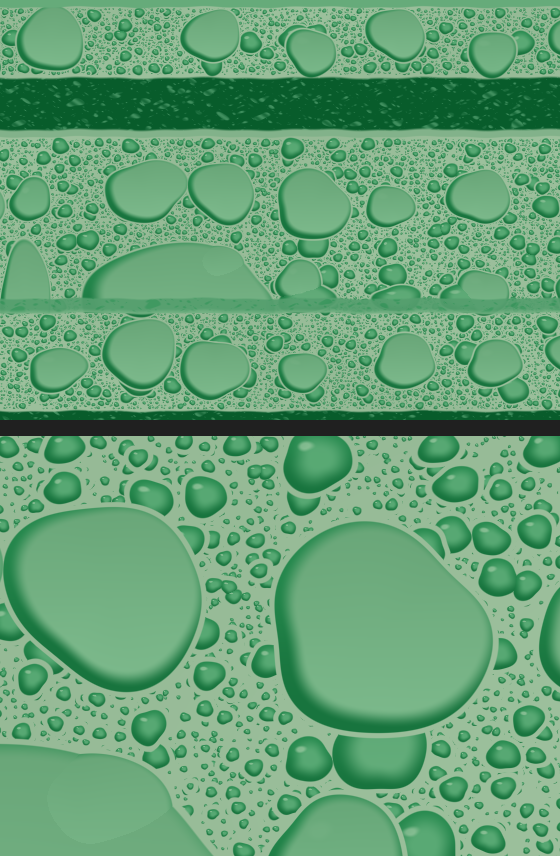
Top: the whole. Bottom: its middle third, enlarged.
Write a Shadertoy shader that draws this texture.

```glsl
// Rain drops of many sizes beaded on a pale green ribbed metal sheet
#define LAYERS 5                  // drop sizes, from large to tiny
#define CELL vec2(0.21, 0.19)     // grid of the largest drops
#define SHRINK 0.43               // cell scale from one layer to the next
#define PRESENCE 0.76             // share of cells holding a drop
#define GAP 0.004                 // dry margin around larger drops
#define PUDDLES 5                 // pools resting on the fold
#define FOLD vec2(0.254, 0.289)   // bottom and top of the fold
#define GROOVE vec2(0.691, 0.814) // bottom and top of the dark groove
#define PALE vec3(0.60, 0.74, 0.60)
#define FILM vec3(0.45, 0.69, 0.51)
#define MID vec3(0.17, 0.57, 0.33)
#define DEEP vec3(0.03, 0.36, 0.17)

const float TAU = 6.2831853;

struct Drop { float dist; vec2 local; float size; };

vec4 hash4(vec3 s) {
    vec4 v = fract(s.xyzx * vec4(0.1031, 0.1030, 0.0973, 0.1099));
    v += dot(v, v.wzxy + 33.33);
    return fract((v.xxyz + v.yzzw) * v.zywx);
}

// Soft mask of the range lo..hi
float band(float y, vec2 range, float soft) {
    return smoothstep(-soft, soft, y - range.x) * smoothstep(-soft, soft, range.y - y);
}

// Height left between y and the edge of its flat panel
float panelRoom(float y) {
    float top = min(y - 0.822, 0.98 - y);
    float middle = min(y - 0.25, 0.67 - y);
    float bottom = min(y - 0.026, 0.252 - y);
    return max(top, max(middle, bottom));
}

// Keep the closer of a drop and a new wobbly ellipse
Drop addDrop(Drop best, vec2 p, vec2 center, vec2 radius, vec4 rnd) {
    vec2 q = (p - center) / radius;
    float a = atan(q.y, q.x);
    q /= 1.0 + 0.09 * sin(2.0 * a + TAU * rnd.x) + 0.06 * sin(3.0 * a + TAU * rnd.y)
             + 0.02 * sin(5.0 * a + TAU * rnd.w);
    float size = min(radius.x, radius.y);
    float d = (length(q) - 1.0) * size;
    if (d < best.dist) best = Drop(d, q, size);
    return best;
}

// One jittered grid of drops
Drop dropLayer(vec2 p, vec2 cell, float layer) {
    Drop best = Drop(1.0, vec2(0.0), 1.0);
    vec2 origin = vec2(0.0, 0.045);
    vec2 id = floor((p - origin) / cell);
    float small = min(layer, 1.0);
    for (int j = -1; j <= 1; j++)
    for (int i = -1; i <= 1; i++) {
        vec2 n = id + vec2(i, j);
        vec4 rnd = hash4(vec3(n, layer * 7.0 + 3.0));
        vec2 center = origin + cell * (n + 0.5 + (rnd.xy - 0.5) * mix(0.3, 0.6, small));
        float r = cell.y * mix(mix(0.27, 0.15, small), 0.45, rnd.z * rnd.z);
        r = min(r, panelRoom(center.y));
        if (rnd.w > PRESENCE || r < 0.001) continue;
        best = addDrop(best, p, center, r * vec2(0.92 + 0.4 * rnd.x, 1.0), rnd);
    }
    return best;
}

// Low pools along the top of the fold, one of them wide
Drop puddles(Drop best, vec2 p) {
    for (int i = 0; i < PUDDLES; i++) {
        float k = float(i);
        float x = 0.06 + 0.26 * k + 0.15 * sin(k * TAU / 8.0);
        vec2 radius = vec2(0.055 + 0.19 * exp(-3.0 * (k - 1.0) * (k - 1.0)),
                           0.032 + 0.09 / (1.0 + exp(6.0 * (k - 1.5))));
        if (p.y > FOLD.x) best = addDrop(best, p, vec2(x, FOLD.y), radius, hash4(vec3(k, 5.0, 2.0)));
    }
    return best;
}

// Dark rim, clear inside, small sky glint
vec3 shadeDrop(Drop k) {
    vec2 q = k.local;
    float big = smoothstep(0.018, 0.06, k.size);
    float inside = 1.0 - length(q - vec2(0.08, 0.07));
    float light = smoothstep(-0.02, mix(0.75, 0.17, big), inside);
    vec3 body = mix(vec3(0.34, 0.66, 0.45), FILM - 0.04 * q.y, big);
    vec3 rim = mix(DEEP, MID, 0.45 + 0.4 * smoothstep(-0.8, 0.9, q.y));
    vec3 col = mix(rim, body, light);
    float glint = smoothstep(0.24, 0.08, length((q - vec2(-0.3, 0.48)) * vec2(0.8, 1.3)));
    return mix(col, PALE + 0.08, 0.6 * glint * (1.0 - big));
}

// Cellular flecks of clinging water
float flecks(vec2 p, vec2 cell, float soft) {
    p += 0.006 * vec2(sin(p.y * 170.0 + p.x * 40.0), sin(p.x * 95.0) * 0.6);
    vec2 id = floor(p / cell);
    float d = 1.0;
    for (int j = -1; j <= 1; j++)
    for (int i = -1; i <= 1; i++) {
        vec4 rnd = hash4(vec3(id + vec2(i, j), 41.0));
        d = min(d, length(p / cell - id - vec2(i, j) - rnd.xy) - 0.42 * rnd.z * rnd.w);
    }
    return smoothstep(soft, -soft, d * cell.y);
}

void mainImage(out vec4 fragColor, in vec2 fragCoord) {
    vec2 p = fragCoord / iResolution.y;
    float px = 0.8 / iResolution.y;

    // Drops, from large to small
    vec3 col = vec3(0.0);
    float rest = 1.0, clearance = 1.0;
    vec2 cell = CELL;
    for (int i = 0; i < LAYERS; i++) {
        Drop k = dropLayer(p, cell, float(i));
        if (i == 0) k = puddles(k, p);
        float cover = rest * smoothstep(px, -px, max(k.dist, GAP - clearance));
        col += cover * shadeDrop(k);
        rest -= cover;
        clearance = min(clearance, k.dist);
        cell *= SHRINK;
    }
    col += rest * (PALE + 0.012 * sin(p.x * 5.0 + 3.0 * sin(p.y * 4.0)));

    // Ribs of the sheet
    float y = p.y + 0.0015 * sin(p.x * 23.0) + 0.001 * sin(p.x * 61.0);
    float wet = max(flecks(p, vec2(0.045, 0.026), px), flecks(p + 3.7, vec2(0.02, 0.013), px));
    col = mix(col, vec3(0.51, 0.70, 0.54), band(y, vec2(0.674, 0.70), px));
    vec3 groove = mix(DEEP, vec3(0.25, 0.56, 0.37), wet * (0.65 + 0.35 * sin(p.x * 210.0 + p.y * 300.0)));
    col = mix(col, groove, band(y, GROOVE, 2.0 * px));
    vec3 fold = mix(vec3(0.33, 0.62, 0.43), MID, 0.6 * wet);
    fold = mix(fold, FILM, smoothstep(FOLD.x + 0.012, FOLD.x, y));
    col = mix(col, fold, 0.92 * band(y, FOLD, 0.003));
    col = mix(col, groove, smoothstep(0.024, 0.018, y));
    col = mix(col, vec3(0.40, 0.67, 0.48), smoothstep(0.981, 0.985, y));
    fragColor = vec4(col, 1.0);
}
```
